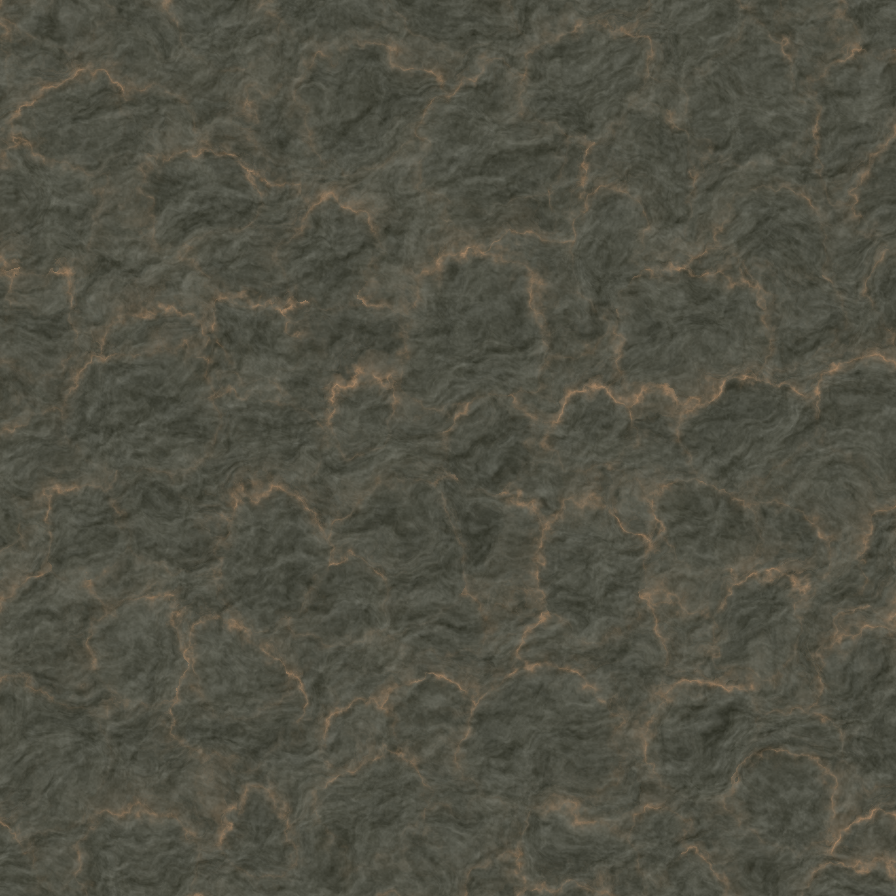
Write a Shadertoy shader that draws this texture.

```glsl
// Dark weathered stone of overlapping rounded lumps with worn copper rims.

#define LUMPS_ACROSS 8.6
#define WARP 0.26
#define CREST_WIDTH 0.026
#define GLOW_WIDTH 0.15
#define GRAIN 0.068
#define RELIEF 0.20
#define FINE_RELIEF 0.17
#define DARK_STONE vec3(0.265, 0.270, 0.230)
#define PALE_STONE vec3(0.345, 0.347, 0.300)
#define COPPER_DUST vec3(0.465, 0.405, 0.325)
#define COPPER_CREST vec3(0.670, 0.530, 0.400)

float hash(vec2 p) {
    vec3 q = fract(p.xyx * 0.1031);
    q += dot(q, q.yzx + 33.33);
    return fract((q.x + q.y) * q.z);
}

float noise(vec2 p) {
    vec2 i = floor(p), f = fract(p);
    f = f * f * (3.0 - 2.0 * f);
    return mix(mix(hash(i), hash(i + vec2(1, 0)), f.x),
               mix(hash(i + vec2(0, 1)), hash(i + vec2(1, 1)), f.x), f.y);
}

float fbm(vec2 p) {
    float sum = 0.0, amp = 0.5;
    for (int i = 0; i < 5; i++) {
        sum += amp * noise(p);
        p = mat2(1.6, 1.2, -1.2, 1.6) * p + 17.3;
        amp *= 0.5;
    }
    return sum / 0.97;
}

// Signed distance, stacking order and upward facing of the lump in a cell
vec3 lump(vec2 cell, vec2 p) {
    vec2 jitter = vec2(hash(cell + 3.1), hash(cell + 47.7));
    vec2 q = p - cell - 0.5 - 0.7 * (jitter - 0.5);
    float radius = mix(0.36, 0.72, hash(cell + 91.3));
    float tall = mix(0.85, 1.15, hash(cell + 23.9));
    float dist = length(q * vec2(tall, 1.0 / tall)) - radius;
    float facing = dot(q, vec2(-0.25, 0.97)) / (length(q) + 0.001);
    return vec3(dist, hash(cell + 131.7), facing);
}

void mainImage(out vec4 fragColor, in vec2 fragCoord) {
    vec2 p = fragCoord / iResolution.y * LUMPS_ACROSS + 20.0;

    // Ragged outlines: broad bends plus fine chips
    vec2 bend = vec2(fbm(p * 1.5), fbm(p * 1.5 + 61.0)) - 0.5;
    vec2 chips = vec2(fbm(p * 9.0), fbm(p * 9.0 + 37.0)) - 0.5;
    vec2 w = p + WARP * 2.0 * bend + 0.20 * chips;
    vec2 home = floor(w);

    // Topmost lump covering this point
    float top = -1.0, depth = 0.0;
    for (int y = -1; y <= 1; y++)
    for (int x = -1; x <= 1; x++) {
        vec3 l = lump(home + vec2(x, y), w);
        if (l.x < 0.0 && l.y > top) {
            top = l.y;
            depth = -l.x;
        }
    }

    // Rims that are not hidden: sharp crest, dust spilling outward
    float crest = 0.0, glow = 0.0;
    for (int y = -1; y <= 1; y++)
    for (int x = -1; x <= 1; x++) {
        vec2 cell = home + vec2(x, y);
        vec3 l = lump(cell, w);
        if (l.y >= top) {
            float lit = mix(0.25, 1.0, smoothstep(-0.6, 0.7, l.z));
            lit *= mix(0.5, 1.0, hash(cell + 171.0));
            float spread = l.x > 0.0 ? GLOW_WIDTH : 0.05;
            crest = max(crest, lit * exp(-abs(l.x) / CREST_WIDTH));
            glow = max(glow, lit * exp(-abs(l.x) / spread));
        }
    }

    // Flaky streaks run along the warped flow and beside the rims
    vec2 flow = p + 1.8 * bend + 0.15 * chips;
    vec2 grainWay = vec2(flow.x * 1.6 + flow.y, (flow.y - 0.5 * flow.x) * 5.0);
    float streak = fbm(grainWay);
    float flake = fbm(grainWay * 1.3 + 210.0);
    float wisp = 1.0 - smoothstep(0.0, 0.045, abs(flake - 0.5));
    float strata = noise(vec2(depth * 22.0, 2.0 * (w.x + w.y)));

    // Slope lighting, coarse and fine
    vec2 rough = p * 3.2 + 3.0 * bend;
    float slope = fbm(rough) - fbm(rough + vec2(-0.12, 0.22));
    vec2 pitted = vec2(p.x * 8.0, p.y * 11.0) + 5.0 * bend;
    float fineSlope = fbm(pitted) - fbm(pitted + vec2(-0.18, 0.34));

    // Mottled stone with crisp blotches
    float mottle = smoothstep(0.32, 0.68, fbm(p * 2.8 + 2.2 * bend + 9.0));
    float blotch = smoothstep(0.45, 0.56, fbm(p * 6.0 + 3.0 * bend + 80.0));
    float tone = 0.30 * mottle + 0.26 * blotch + 0.50 * (streak - 0.5) + 0.20;
    tone += 0.22 * (strata - 0.5) * exp(-depth * 5.0) - 0.10 * smoothstep(0.03, 0.25, depth);
    vec3 color = mix(DARK_STONE, PALE_STONE, clamp(tone, -0.2, 1.2));
    color += RELIEF * slope + FINE_RELIEF * fineSlope;

    // Copper wear, broken into patches and thin wisps
    float patches = smoothstep(0.28, 0.62, fbm(p * 1.8 + 140.0));
    float chipped = smoothstep(0.36, 0.62, streak + 0.30 * (noise(p * 16.0) - 0.5));
    float dust = glow * (0.4 + 0.6 * patches) * (0.15 + 0.75 * chipped);
    dust += wisp * (0.05 + 0.40 * glow) * (0.3 + 0.7 * patches);
    crest *= (0.3 + 0.7 * patches) * (0.25 + 0.75 * smoothstep(0.2, 0.8, noise(p * 13.0 + 5.0)));
    color = mix(color, COPPER_DUST, clamp(dust * 0.80, 0.0, 0.85));
    color = mix(color, COPPER_CREST, clamp(crest * 0.85, 0.0, 1.0));

    // Fine grain
    float grain = 0.55 * noise(p * 26.0) + 0.45 * noise(p * 55.0 + 11.0) - 0.5;
    color += GRAIN * grain;

    fragColor = vec4(color, 1.0);
}
```
